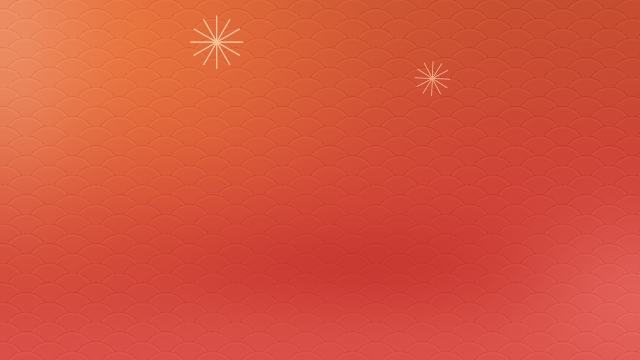
Give the GLSL for this background, as a Shadertoy shader.

```glsl
// Warm red and orange backdrop of overlapping wave scales with two fine starbursts
#define SCALE_PITCH 0.1296
#define ROW_STEP 0.0272
#define SCALE_ANCHOR vec2(0.785, 0.586)
#define RIM_WIDTH 0.0022
#define RING_COUNT 9.0
#define RELIEF 0.045
#define STAR_COLOR vec3(0.98, 0.83, 0.67)

const float TAU = 6.2831853;

// Soft elliptical falloff, 1 at the centre
float glow(vec2 uv, vec2 center, vec2 radius) {
    vec2 d = (uv - center) / radius;
    return exp(-dot(d, d));
}

// Broad colour washes across the canvas
vec3 backdrop(vec2 uv) {
    vec3 red = vec3(0.81, 0.255, 0.215);
    vec3 rust = vec3(0.78, 0.30, 0.19);
    vec3 orange = vec3(0.92, 0.46, 0.24);
    vec3 peach = vec3(0.94, 0.60, 0.45);
    vec3 coral = vec3(0.86, 0.32, 0.29);
    vec3 crimson = vec3(0.775, 0.205, 0.185);
    vec3 pink = vec3(0.90, 0.40, 0.37);

    vec3 col = mix(red, rust, smoothstep(0.4, 1.0, uv.y));
    col = mix(col, orange, 0.9 * glow(uv, vec2(0.17, 0.9), vec2(0.38, 0.5)));
    col = mix(col, peach, 0.7 * glow(uv, vec2(0.0, 0.95), vec2(0.14, 0.45)));
    col = mix(col, crimson, 0.85 * glow(uv, vec2(0.58, 0.23), vec2(0.28, 0.16)));
    col = mix(col, coral, 0.9 * exp(-uv.y * uv.y / 0.029));
    return mix(col, pink, 0.8 * glow(uv, vec2(1.0, 0.16), vec2(0.17, 0.25)));
}

// Depth below the rim of the frontmost scale; lower rows lie in front
float scaleDepth(vec2 p) {
    float radius = 0.5 * SCALE_PITCH;
    p -= SCALE_ANCHOR;
    float firstRow = ceil((p.y - radius) / ROW_STEP);
    for (int i = 0; i < 5; i++) {
        float row = firstRow + float(i);
        float x = p.x - radius * mod(row, 2.0);
        x -= SCALE_PITCH * round(x / SCALE_PITCH);
        float depth = radius - length(vec2(x, p.y - row * ROW_STEP));
        if (depth >= 0.0) return depth;
    }
    return radius;
}

// Embossed shading: dark rim, bright inner lip, faint concentric rings
float scaleRelief(vec2 p, float pixel) {
    float depth = scaleDepth(p);
    float width = max(RIM_WIDTH, 0.6 * pixel);
    float rim = exp(-pow(depth / width, 2.0));
    float lip = exp(-pow((depth - 2.6 * width) / width, 2.0));
    float spacing = 0.5 * SCALE_PITCH / RING_COUNT;
    float rings = cos(TAU * depth / spacing) * smoothstep(0.6, 0.2, pixel / spacing);
    return 0.55 * lip - rim - 0.13 * rings;
}

// Twelve thin rays that meet at a point
float starburst(vec2 p, float radius, float tilt, float width, float pixel) {
    float sector = TAU / 12.0;
    float angle = atan(p.y, p.x) + tilt;
    angle -= sector * round(angle / sector);
    vec2 q = length(p) * vec2(cos(angle), sin(angle));
    float d = length(vec2(max(q.x - radius, 0.0), q.y)) - 0.5 * width;
    return smoothstep(0.5 * pixel, -0.5 * pixel, d);
}

void mainImage(out vec4 fragColor, in vec2 fragCoord) {
    vec2 uv = fragCoord / iResolution.xy;
    vec2 p = fragCoord / iResolution.y;
    float pixel = 1.0 / iResolution.y;

    vec3 col = backdrop(uv);

    // The relief fades inside the deep red area
    float fade = 1.0 - 0.5 * glow(uv, vec2(0.55, 0.25), vec2(0.3, 0.25));
    col += RELIEF * fade * scaleRelief(p, pixel) * vec3(0.8, 1.0, 0.8);

    // Starbursts
    float large = starburst(p - vec2(0.602, 0.883), 0.072, 0.0, 0.0038, pixel);
    float small = starburst(p - vec2(1.201, 0.782), 0.048, 0.04, 0.0026, pixel);
    col = mix(col, STAR_COLOR, 0.85 * large);
    col = mix(col, STAR_COLOR, 0.7 * small);

    fragColor = vec4(clamp(col, 0.0, 1.0), 1.0);
}
```
